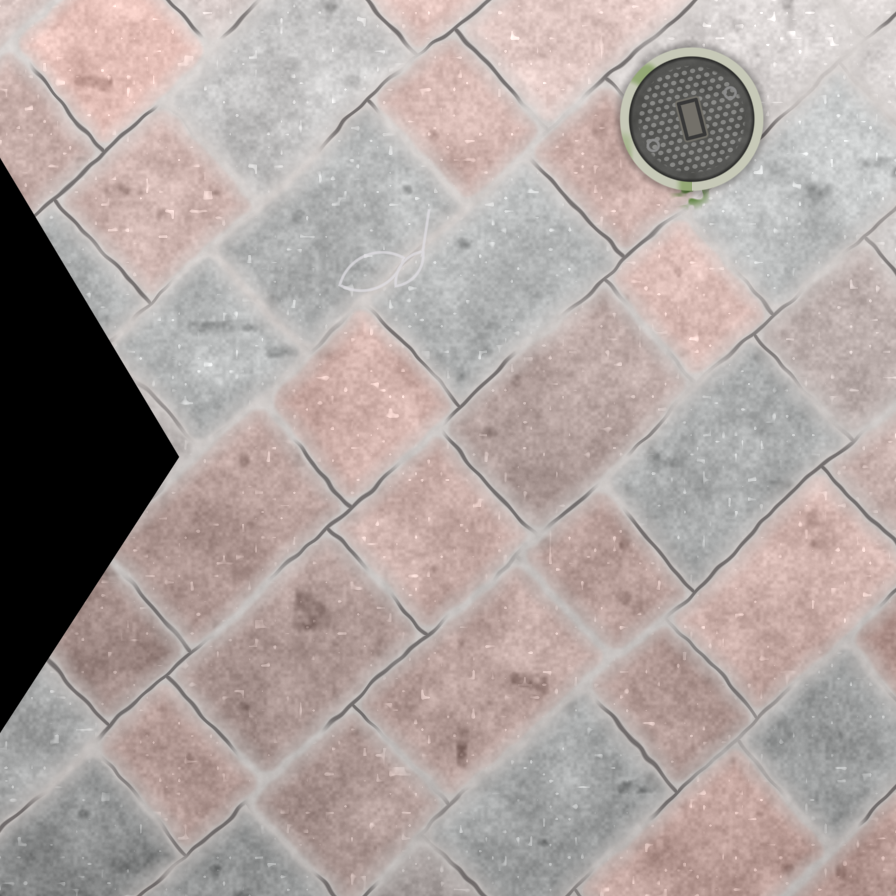
Give the GLSL for this texture, as a Shadertoy shader.

```glsl
const float COURSE = 0.1607;
const float LENGTHS[4] = float[](0.164, 0.2435, 0.12, 0.2435);
const float PERIOD = 0.771;
// Where the stone sequence begins in each course
const float STARTS[10] = float[](0.1, -0.026, -0.104, -0.176, -0.091, -0.125, -0.4, -0.445, 0.049, 0.2);

float hash(vec2 p) {
    vec3 q = fract(vec3(p.xyx) * 0.1031);
    q += dot(q, q.yzx + 33.33);
    return fract((q.x + q.y) * q.z);
}

float noise(vec2 p) {
    vec2 i = floor(p), f = fract(p);
    f = f * f * (3.0 - 2.0 * f);
    return mix(mix(hash(i), hash(i + vec2(1, 0)), f.x),
               mix(hash(i + vec2(0, 1)), hash(i + vec2(1, 1)), f.x), f.y);
}

float fbm(vec2 p) {
    float sum = 0.0, amp = 0.5;
    for (int i = 0; i < 5; i++) {
        sum += amp * noise(p);
        p = mat2(1.6, 1.2, -1.2, 1.6) * p + 17.0;
        amp *= 0.5;
    }
    return sum;
}

float roundBox(vec2 p, vec2 halfSize, float r) {
    vec2 q = abs(p) - halfSize + r;
    return length(max(q, 0.0)) + min(max(q.x, q.y), 0.0) - r;
}

vec2 turn(vec2 p, float a) {
    return vec2(cos(a) * p.x + sin(a) * p.y, cos(a) * p.y - sin(a) * p.x);
}

vec3 paving(vec2 p) {
    // Slanted courses with slightly uneven edges
    vec2 q = vec2(0.737 * p.x - 0.676 * (1.0 - p.y), 0.676 * p.x + 0.737 * (1.0 - p.y));
    q += 0.012 * (vec2(noise(p * 9.0), noise(p * 9.0 + 40.0)) - 0.5);
    q += 0.004 * (vec2(noise(p * 60.0), noise(p * 60.0 + 70.0)) - 0.5);
    float v = (q.y - 0.0412) / COURSE, row = floor(v);
    float along = q.x - STARTS[clamp(int(row) + 1, 0, 9)];
    float t = mod(along, PERIOD);
    int k = 0;
    for (; k < 3; k++) {
        if (t < LENGTHS[k]) break;
        t -= LENGTHS[k];
    }
    vec2 size = vec2(LENGTHS[k], COURSE), local = vec2(t, fract(v) * COURSE);
    vec2 id = vec2(row + 20.0, 4.0 * floor(along / PERIOD) + float(k) + 50.0);
    float d = roundBox(local - size * 0.5, size * 0.5 - 0.004, 0.013);

    // Stone tint, mottling and grain
    float light = 0.68 + 0.2 * (p.y - 0.5) + 0.07 * (p.x - 0.5) + 0.11 * (hash(id) - 0.5);
    float pink = k == 2 ? 0.85 : smoothstep(0.35, 1.0, hash(id + 31.0));
    vec3 stone = light * mix(vec3(0.99, 1.0, 1.0), vec3(1.13, 0.95, 0.91), pink);
    stone += 0.22 * (fbm(p * 22.0 + id) - 0.48) + 0.13 * (fbm(p * 110.0) - 0.48);
    stone += 0.08 * (noise(p * 260.0) - 0.5);
    stone -= 0.22 * smoothstep(0.83, 0.97, noise(p * 33.0 + 5.0)) * noise(p * 120.0);
    stone += 0.15 * smoothstep(0.86, 0.98, noise(p * 140.0));

    // Pale worn rim, sandy joint and broken dark crack
    vec3 sand = vec3(0.82, 0.80, 0.79) * (0.9 + 0.14 * p.y) + 0.12 * (fbm(p * 90.0) - 0.5);
    stone = mix(stone, sand, 0.55 * smoothstep(-0.022, 0.0, d));
    vec3 col = mix(sand, stone, smoothstep(0.003, -0.004, d));
    vec2 edge = min(local, size - local);
    float crack = smoothstep(0.0032, 0.0008, min(edge.x, edge.y));
    crack *= smoothstep(0.4, 0.68, noise(p * 13.0 + 9.0));
    return mix(col, vec3(0.34, 0.32, 0.32), 0.75 * crack);
}

vec3 drainCover(vec3 ground, vec2 p, float aa) {
    float r = length(p);
    // Moss around the rim
    float moss = smoothstep(0.02, -0.005, length((p - vec2(0.0, -0.084)) * vec2(1.0, 1.4)) - 0.008);
    moss *= smoothstep(0.4, 0.6, noise(p * 130.0 + 20.0));
    vec3 col = mix(ground, vec3(0.34, 0.49, 0.22), moss);
    col *= 1.0 - 0.25 * smoothstep(0.09, 0.079, r);
    vec3 ring = mix(vec3(0.78, 0.79, 0.72), vec3(0.58, 0.66, 0.46),
                    smoothstep(0.5, 0.75, noise(p * 40.0 + 8.0)) * step(p.x, 0.0));
    col = mix(col, ring, smoothstep(aa, -aa, r - 0.08));

    // Staggered studs on the iron lid
    vec2 g = turn(p, 0.25) / vec2(0.0095, 0.008);
    g.x += 0.5 * mod(floor(g.y), 2.0);
    float stud = smoothstep(0.42, 0.2, length(fract(g) - 0.5)) * smoothstep(0.061, 0.057, r);
    vec3 iron = vec3(0.33, 0.33, 0.32) + 0.2 * stud + 0.1 * (fbm(p * 90.0) - 0.5);
    // Lifting recess and bolts
    float recess = roundBox(turn(p, 0.25), vec2(0.014, 0.024), 0.004);
    iron = mix(iron, vec3(0.45, 0.44, 0.41), smoothstep(aa, -aa, recess));
    iron = mix(iron, vec3(0.22), smoothstep(0.003, 0.001, abs(recess + 0.004)));
    float bolt = length(vec2(abs(turn(p, 0.6).x) - 0.052, turn(p, 0.6).y));
    iron = mix(iron, vec3(0.55), smoothstep(aa, -aa, abs(bolt - 0.006) - 0.0015));
    iron *= 1.0 - 0.5 * smoothstep(0.065, 0.07, r);
    return mix(col, iron, smoothstep(aa, -aa, r - 0.07));
}

void mainImage(out vec4 fragColor, in vec2 fragCoord) {
    vec2 p = fragCoord / iResolution.xy;
    float aa = 1.0 / iResolution.y;
    vec3 col = paving(p);

    // Discarded looped strand
    vec2 s = turn(p - vec2(0.415, 0.697), 0.4);
    float lens = abs(length(vec2(s.x, abs(s.y) + 0.03)) - 0.049);
    vec2 s2 = turn(p - vec2(0.457, 0.7), 0.9);
    lens = min(lens, abs(length(vec2(s2.x, abs(s2.y) + 0.025)) - 0.035));
    vec2 tail = p - vec2(0.475, 0.74);
    lens = min(lens, max(abs(tail.x - 0.15 * tail.y), abs(tail.y) - 0.025));
    col = mix(col, vec3(0.88, 0.87, 0.89), 0.75 * smoothstep(0.0015 + aa, 0.0015 - aa, lens));

    col = drainCover(col, p - vec2(0.772, 0.867), aa);

    // Empty wedge at the left border
    float wedge = p.x - 0.2 + (p.y > 0.49 ? 0.599 * (p.y - 0.49) : 0.649 * (0.49 - p.y));
    col *= smoothstep(-aa, aa, wedge);
    fragColor = vec4(clamp(col, 0.0, 1.0), 1.0);
}
```
